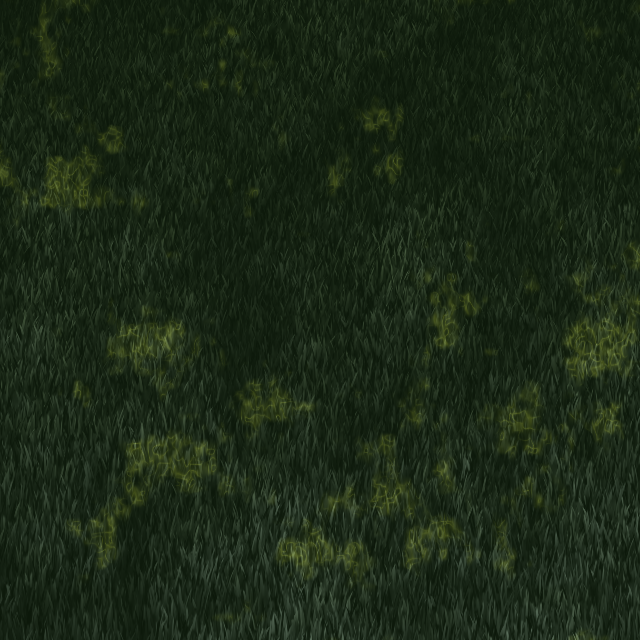
A three.js fragment shader for this texture:

```glsl
varying vec2 vUv;

const int LAYERS = 18;
const vec2 GRID = vec2(64.0, 20.0);
const vec3 SHADOW = vec3(0.046, 0.092, 0.038);
const vec3 COOL_TIP = vec3(0.235, 0.300, 0.235);
const vec3 OLIVE_TIP = vec3(0.220, 0.290, 0.180);
const vec3 MOSS_GLOW = vec3(0.215, 0.220, 0.060);

float hash(vec2 p) {
  return fract(sin(dot(p, vec2(127.1, 311.7))) * 43758.5453);
}

float noise(vec2 p) {
  vec2 cell = floor(p);
  vec2 f = fract(p);
  f = f * f * (3.0 - 2.0 * f);
  float low = mix(hash(cell), hash(cell + vec2(1.0, 0.0)), f.x);
  float high = mix(hash(cell + vec2(0.0, 1.0)), hash(cell + vec2(1.0)), f.x);
  return mix(low, high, f.y);
}

// Coverage of a tapered, bending blade rooted at the origin
float bladeMask(vec2 p, float t, float lean, float halfWidth) {
  float spine = lean * t * mix(0.6, 1.0, t);
  float width = halfWidth * (1.0 - 0.6 * t * t);
  float side = 1.0 - smoothstep(width - 0.055, width + 0.055, abs(p.x - spine));
  return side * smoothstep(0.0, 0.2, t) * (1.0 - smoothstep(0.7, 1.0, t));
}

// Lays one sheet of scattered blades over the ground colour
vec3 bladeLayer(vec3 ground, vec2 p, float seed, vec3 tip, float light, float thickness) {
  vec2 home = floor(p);
  for (int row = 0; row < 2; row++) {
    for (int column = -1; column <= 1; column++) {
      vec2 cell = home + vec2(float(column), -float(row));
      vec2 id = cell + seed * vec2(17.0, 31.0);
      vec2 root = vec2(hash(id), hash(id + 5.3));
      vec2 local = p - cell - root;
      float t = local.y / mix(0.45, 1.0, hash(id + 9.7));
      float lean = (hash(id + 13.1) - 0.45) * 1.5;
      float tone = hash(id + 21.9);
      float shade = pow(tone, 1.8) * light * mix(0.4, 1.0, clamp(t, 0.0, 1.0));
      float mask = bladeMask(local, t, lean, thickness * mix(0.5, 1.3, hash(id + 27.3)));
      ground = mix(ground, mix(SHADOW, tip, shade), 0.85 * mask);
    }
  }
  return ground;
}

// Sparse clumps where sunlight reaches the moss
float mossPatch(vec2 uv) {
  float clump = 0.55 * noise(uv * 9.0 + 3.7) + 0.45 * noise(uv * 23.0 + 11.0);
  float ragged = 0.3 * (noise(uv * vec2(75.0, 60.0)) - 0.5);
  return smoothstep(0.64, 0.90, clump + ragged);
}

// Thin curling threads along the mid level of a noise field
float threads(vec2 p) {
  vec2 curl = vec2(noise(p * 0.6), noise(p * 0.6 + 19.0));
  float ridge = 1.0 - abs(2.0 * noise(p + 1.5 * curl) - 1.0);
  return pow(ridge, 3.0);
}

// Light falls off with distance and varies between tufts
float fieldLight(vec2 uv) {
  float broad = mix(0.65, 1.35, noise(uv * 5.0 + 8.0));
  float tuft = mix(0.65, 1.35, noise(uv * vec2(19.0, 15.0) + 31.0));
  return mix(1.6, 0.88, uv.y) * broad * tuft;
}

void main() {
  // Blades shorten and thin out with distance
  vec2 field = vec2(vUv.x, vUv.y * (1.0 + 0.35 * vUv.y));
  float thickness = mix(0.115, 0.085, vUv.y);
  float light = fieldLight(vUv);
  vec3 tip = mix(COOL_TIP, OLIVE_TIP, clamp(vUv.y + 0.5 * noise(vUv * 30.0) - 0.25, 0.0, 1.0));

  // Dim undergrowth, then the blades
  vec3 color = mix(SHADOW, tip, 0.3 * light * noise(field * vec2(220.0, 60.0)));
  for (int i = 0; i < LAYERS; i++) {
    float seed = float(i) + 1.0;
    vec2 shift = vec2(hash(vec2(seed, 2.0)), hash(vec2(seed, 7.0)));
    color = bladeLayer(color, field * GRID + shift, seed, tip, light, thickness);
  }

  // Moss glows in fine threads over a faint haze
  float glow = 0.3 + 0.7 * threads(vUv * vec2(150.0, 105.0));
  color += MOSS_GLOW * mossPatch(vUv) * glow;
  gl_FragColor = vec4(color, 1.0);
}
```
